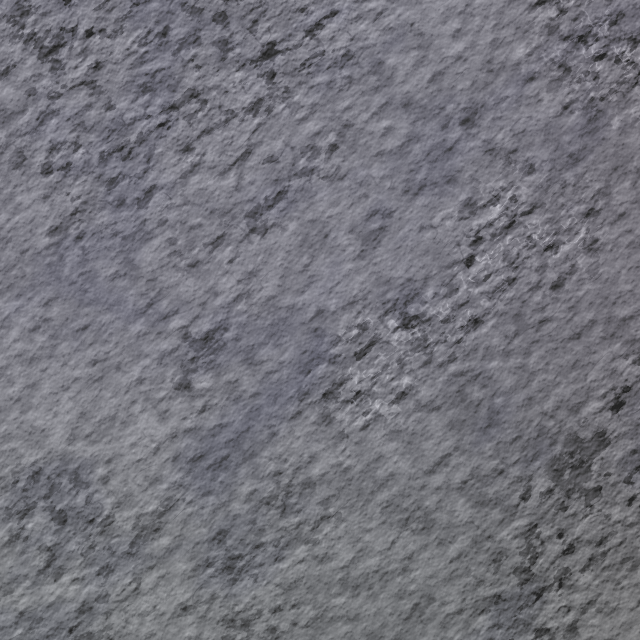
This texture is drawn by a WebGL 1 fragment shader. Its source:

```glsl
precision highp float;
uniform vec2 u_resolution;

float hash(vec2 cell) {
  vec3 q = fract(cell.xyx * 0.1031);
  q += dot(q, q.yzx + 33.33);
  return fract((q.x + q.y) * q.z);
}

float noise(vec2 p) {
  vec2 cell = floor(p), f = fract(p);
  f = f * f * f * (f * (f * 6.0 - 15.0) + 10.0);
  return mix(mix(hash(cell), hash(cell + vec2(1, 0)), f.x),
             mix(hash(cell + vec2(0, 1)), hash(cell + vec2(1, 1)), f.x), f.y);
}

float fbm(vec2 p) {
  float sum = 0.0, amplitude = 0.5;
  for (int i = 0; i < 4; i++) {
    sum += amplitude * noise(p);
    p = mat2(0.8, 0.6, -0.6, 0.8) * p * 2.03 + 17.3;
    amplitude *= 0.54;
  }
  return sum;
}

// Soft band around the segment from a to b
float streak(vec2 p, vec2 a, vec2 b, float radius) {
  vec2 ab = b - a;
  float t = clamp(dot(p - a, ab) / dot(ab, ab), 0.0, 1.0);
  return 1.0 - smoothstep(0.0, radius, length(p - a - ab * t));
}

// Crumbly stone height, slightly longer along the grain
float stoneHeight(vec2 grain) {
  return fbm(grain * vec2(38.0, 60.0) + 60.0);
}

void main() {
  vec2 p = gl_FragCoord.xy / u_resolution.y;
  vec2 grain = vec2(dot(p, vec2(0.77, 0.64)), dot(p, vec2(-0.64, 0.77))) + 3.0;

  // Weathered zones, broken up by noise
  vec2 drift = vec2(fbm(p * 9.0 + 5.0), fbm(p * 9.0 + 31.0)) - 0.5;
  vec2 bent = p + drift * 0.16;
  float wiry = max(streak(bent, vec2(0.93, 0.95), vec2(1.02, 0.88), 0.16),
                   streak(bent, vec2(0.58, 0.41), vec2(0.86, 0.65), 0.11));
  float rough = max(streak(bent, vec2(0.0, 0.92), vec2(0.3, 1.02), 0.19),
                    streak(bent, vec2(0.13, 0.74), vec2(0.5, 0.97), 0.15));
  rough = max(rough, streak(bent, vec2(0.82, 0.03), vec2(1.03, 0.3), 0.2));
  rough = max(rough, 0.6 * streak(bent, vec2(0.36, 0.1), vec2(0.55, 0.22), 0.07));
  rough = max(rough, wiry);
  float patches = fbm(grain * vec2(6.0, 12.0) + 11.0);
  rough = clamp(rough + 0.6 * smoothstep(0.5, 0.73, patches), 0.0, 1.0);

  // Relief lit from the upper left, with crisp shadows under the crumbs
  vec2 toLight = vec2(0.0005, 0.0016);
  float relief = stoneHeight(grain - toLight) - stoneHeight(grain + toLight);
  float shadow = smoothstep(0.07, 0.16, -relief);
  float height = stoneHeight(grain);

  // Small dark pits and short cracks
  float pitField = fbm(grain * vec2(36.0, 62.0) + 90.0);
  float pits = smoothstep(0.43, 0.31, pitField) * (0.2 + 0.8 * rough);
  float crackLine = abs(noise(grain * vec2(26.0, 54.0) + drift * 2.0) - 0.5);
  float cracks = (1.0 - smoothstep(0.02, 0.12, crackLine))
               * smoothstep(0.56, 0.68, noise(grain * vec2(38.0, 50.0) + 7.0));

  // Pale short fibres
  float ridge = 1.0 - abs(2.0 * noise(grain * vec2(75.0, 130.0) + height * 1.5) - 1.0);
  float fibres = pow(ridge, 3.0) * smoothstep(0.42, 0.62, noise(grain * 75.0));

  // Soft slate-blue stains
  float stain = max(streak(bent, vec2(0.32, 0.25), vec2(0.47, 0.42), 0.09),
                    0.7 * streak(bent, vec2(0.13, 0.57), vec2(0.21, 0.52), 0.06));
  stain = max(stain, 0.6 * smoothstep(0.5, 0.72, fbm(grain * vec2(5.0, 8.0) + 73.0)));

  float tone = 0.498 + 0.2 * (height - 0.48);
  tone += relief * (0.42 + 0.24 * rough) - 0.035 * shadow;
  tone -= 0.18 * pits + 0.09 * cracks * (0.5 + 0.5 * rough) + 0.08 * stain + 0.015 * rough;
  tone += fibres * (0.025 + 0.16 * wiry);
  tone += 0.035 * (noise(p * 230.0) - 0.5);
  tone -= 0.06 * smoothstep(0.55, 1.3, p.x + 0.5 * (1.0 - p.y));
  tone = clamp(tone, 0.14, 0.78);

  // Cool violet above, greener at lower left, warmer at lower right
  vec3 tint = mix(vec3(-0.003, 0.004, 0.016), vec3(0.0, -0.002, 0.034), smoothstep(0.0, 0.6, p.y));
  tint += vec3(0.008, 0.0, -0.006) * smoothstep(0.6, 1.1, p.x);
  tint += vec3(-0.004, -0.002, 0.016) * stain;
  gl_FragColor = vec4(tone + tint * smoothstep(0.15, 0.42, tone), 1.0);
}
```
